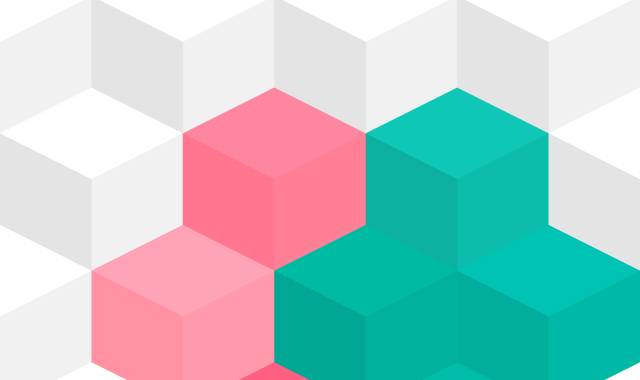
Give the GLSL for this background, as a Shadertoy shader.

```glsl
// Draws stacked isometric cubes: white and grey ones around pink and teal ones.

// Colour of the visible face at offset d from the cube's front corner.
vec3 pickFace(vec2 d, vec3 top, vec3 left, vec3 right) {
    if (d.y > abs(d.x)) return top;
    return d.x < 0.0 ? left : right;
}

bool isCell(vec2 cell, float column, float row) {
    return distance(cell, vec2(column, row)) < 0.5;
}

vec3 cubeColor(vec2 cell, vec2 d) {
    // Pink cubes
    if (isCell(cell, 3.0, 0.0))
        return pickFace(d, vec3(1.0, 0.525, 0.627), vec3(1.0, 0.463, 0.557), vec3(1.0, 0.498, 0.588));
    if (isCell(cell, 2.0, -1.0))
        return pickFace(d, vec3(1.0, 0.639, 0.714), vec3(1.0, 0.569, 0.639), vec3(1.0, 0.604, 0.675));
    if (isCell(cell, 3.0, -2.0))
        return pickFace(d, vec3(1.0, 0.373, 0.502), vec3(1.0, 0.31, 0.43), vec3(1.0, 0.34, 0.47));

    // Teal cubes
    if (isCell(cell, 5.0, 0.0))
        return pickFace(d, vec3(0.055, 0.78, 0.714), vec3(0.043, 0.69, 0.627), vec3(0.043, 0.737, 0.667));
    if (isCell(cell, 4.0, -1.0))
        return pickFace(d, vec3(0.0, 0.733, 0.643), vec3(0.0, 0.655, 0.576), vec3(0.0, 0.698, 0.62));
    if (isCell(cell, 6.0, -1.0))
        return pickFace(d, vec3(0.0, 0.765, 0.702), vec3(0.0, 0.682, 0.608), vec3(0.0, 0.722, 0.651));
    if (isCell(cell, 5.0, -2.0))
        return pickFace(d, vec3(0.0, 0.741, 0.663), vec3(0.0, 0.66, 0.58), vec3(0.0, 0.7, 0.62));

    // Neutral cubes
    return pickFace(d, vec3(1.0), vec3(0.894), vec3(0.945));
}

// Nearest cube centre in a row; alternate rows shift by half a cube.
vec2 cubeCenter(float x, float row) {
    float shift = 1.0 - mod(row, 2.0);
    return vec2(2.0 * floor((x - shift) * 0.5 + 0.5) + shift, row * 3.0);
}

vec3 scene(vec2 uv) {
    // One unit is half a cube wide and half a top face high.
    vec2 p = uv * vec2(7.0, 8.3) - vec2(0.0, 4.388);
    float row = floor(p.y / 3.0 + 0.5);
    vec2 center = cubeCenter(p.x, row);
    vec2 d = p - center;

    // Outside this hexagon, the point belongs to the neighbouring row.
    if (abs(d.y) > 2.0 - abs(d.x)) {
        row += sign(d.y);
        center = cubeCenter(p.x, row);
        d = p - center;
    }
    return cubeColor(vec2(center.x, row), d);
}

void mainImage(out vec4 fragColor, in vec2 fragCoord) {
    // Average a grid of samples to smooth the edges.
    const int GRID = 4;
    vec3 total = vec3(0.0);
    for (int i = 0; i < GRID * GRID; i++) {
        vec2 jitter = (vec2(i % GRID, i / GRID) + 0.5) / float(GRID) - 0.5;
        total += scene((fragCoord + jitter) / iResolution.xy);
    }
    fragColor = vec4(total / float(GRID * GRID), 1.0);
}
```
